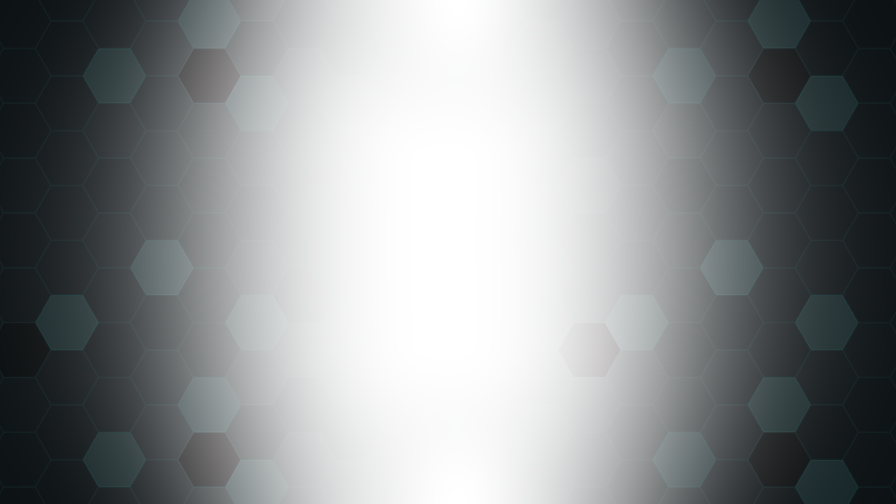
Reproduce this background procedurally as a Shadertoy shader.

```glsl
// A soft white light between two dark slate sides, overlaid with a faint teal honeycomb.
// The light is a super-Gaussian in x whose width varies with y; the honeycomb is a
// flat-topped hexagon lattice whose lit and dark cells repeat every 12 columns and 7 rows.

const float SQRT3 = 1.7320508;

float hash(vec2 p) {
    return fract(sin(dot(p, vec2(12.7, 78.2))) * 437.58);
}

// Offset from the nearest hexagon centre; the hexagon height is 1
vec2 hexOffset(vec2 g) {
    vec2 period = vec2(SQRT3, 1.0);
    vec2 a = g - period * round(g / period);
    vec2 shifted = g - 0.5 * period;
    vec2 b = shifted - period * round(shifted / period);
    return dot(a, a) < dot(b, b) ? a : b;
}

// 1 when two half-row indices agree within the vertical repeat
float sameRow(float a, float b) {
    return step(mod(a - b + 0.5, 14.0), 1.0);
}

// x: lit cell, y: darkened cell
vec2 cellTone(vec2 cell) {
    float c = mod(cell.x + 2.0, 12.0) - 2.0;
    float litRow = 5.0 * c + max(c * (3.0 - c), 0.0);
    float lit = sameRow(cell.y, litRow);
    if (c > 2.5) lit = max(lit, sameRow(cell.y, litRow + 8.0));
    lit *= step(-1.5, c) * step(c, 3.5);
    float dark = sameRow(cell.y, 5.0 - 2.5 * c) * step(abs(abs(c) - 2.0), 0.5);
    return vec2(lit, dark);
}

void mainImage(out vec4 fragColor, in vec2 fragCoord) {
    vec2 p = fragCoord / iResolution.y;
    float aspect = iResolution.x / iResolution.y;
    float middle = 0.5 * aspect;
    float fromMidY = 2.0 * p.y - 1.0;

    // Central light, widest at mid height
    float width = 0.565 - 0.09 * fromMidY * fromMidY;
    float light = exp(-pow(abs(p.x - middle + 0.008) / width, 2.85));
    light *= 1.0 - 0.07 * smoothstep(0.35, 1.0, abs(fromMidY));

    // Small glows at the top and bottom edges
    vec2 toGlow = vec2(p.x - middle - 0.025, 0.5 - abs(p.y - 0.5));
    light += 0.07 * exp(-dot(toGlow, toGlow) / 0.018);
    light = min(light, 1.0);
    vec3 color = mix(vec3(0.048, 0.068, 0.078), vec3(1.0), light);

    // Honeycomb cell and distance to its border
    vec2 g = (p - vec2(0.227, 0.8495)) / 0.1088;
    vec2 offset = hexOffset(g);
    vec2 centre = g - offset;
    vec2 cell = round(vec2(centre.x * 2.0 / SQRT3, -2.0 * centre.y));
    vec2 q = abs(offset);
    float edge = 0.5 - max(q.y, dot(q, vec2(0.5 * SQRT3, 0.5)));
    float pixel = 1.0 / (0.1088 * iResolution.y);
    float inside = smoothstep(0.0, pixel, edge);
    float line = 1.0 - smoothstep(0.006, 0.006 + pixel, edge);

    // Cell fills and outlines fade out in the light
    vec2 tone = cellTone(cell);
    float fade = 1.0 - light;
    color *= 1.0 + 0.06 * fade * (hash(mod(cell, vec2(12.0, 14.0))) - 0.5);
    color += vec3(0.04, 0.08, 0.08) * tone.x * inside * fade;
    color = mix(color, color * vec3(0.88, 0.82, 0.81), tone.y * inside * fade);
    color += vec3(0.01, 0.06, 0.058) * line * fade * (0.6 + 0.7 * tone.x);

    fragColor = vec4(clamp(color, 0.0, 1.0), 1.0);
}
```
